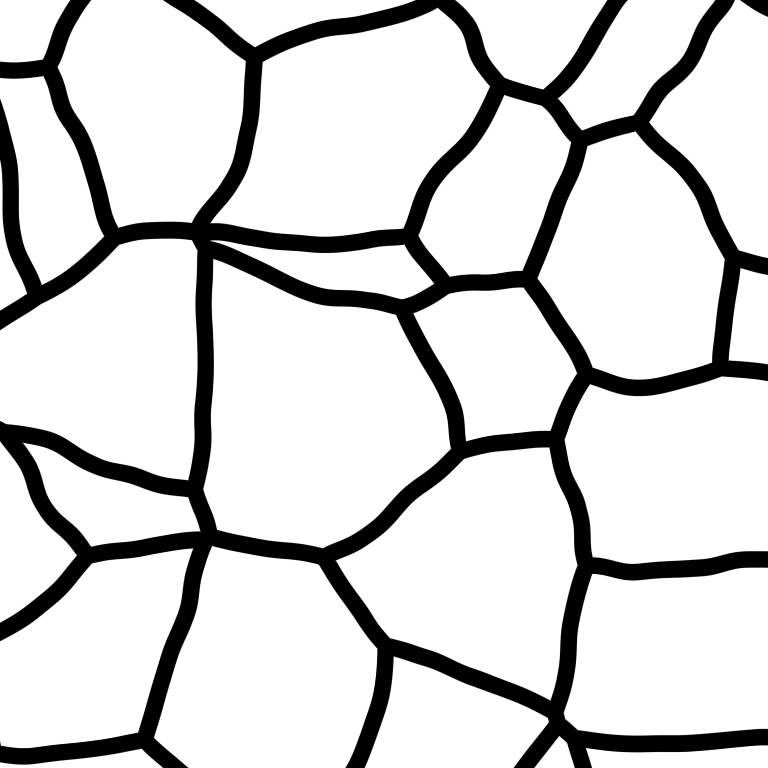
Reproduce this pattern procedurally as a Shadertoy shader.

```glsl
// Black grain boundaries of even width winding between irregular white cells.

// Three random values in 0..1 from a lattice point
vec3 hash32(vec2 p) {
    vec3 q = fract(p.xyx * vec3(0.1031, 0.1030, 0.0973));
    q += dot(q, q.yxz + 33.33);
    return fract((q.xxy + q.yzz) * q.zyx);
}

// Smooth two-component value noise in -0.5..0.5
vec2 noise2(vec2 p) {
    vec2 i = floor(p), f = fract(p);
    vec2 u = f * f * f * (f * (f * 6.0 - 15.0) + 10.0);
    vec2 low  = mix(hash32(i).xy, hash32(i + vec2(1, 0)).xy, u.x);
    vec2 high = mix(hash32(i + vec2(0, 1)).xy, hash32(i + vec2(1, 1)).xy, u.x);
    return mix(low, high, u.y) - 0.5;
}

// Canvas position to grid position: broad bends plus small kinks
vec2 warp(vec2 p) {
    vec2 bend = 0.060 * noise2(p * 5.0 + 23.7);
    vec2 kink = 0.015 * noise2(p * 14.0 + 71.3);
    return 4.0 * (p + bend + kink);
}

// Cell centre in xy, cell weight in z
vec3 site(vec2 cell) {
    vec3 h = hash32(cell + 41.0);
    return vec3(cell + h.xy, 0.3 * h.z);
}

// Weighted squared distance from a point to a site
float power(vec2 p, vec3 s) {
    vec2 d = p - s.xy;
    return dot(d, d) - s.z;
}

// Distance to the closest cell boundary, in canvas units
float boundaryDistance(vec2 p) {
    vec2 q = warp(p), base = floor(q);

    // Local stretch of the warp, used to keep the line width constant
    float e = 0.002;
    mat2 stretch = mat2(warp(p + vec2(e, 0)) - q, warp(p + vec2(0, e)) - q) / e;

    // Owner of this point
    vec3 owner = vec3(0);
    float nearest = 1e5;
    for (int y = -2; y <= 2; y++)
    for (int x = -2; x <= 2; x++) {
        vec3 s = site(base + vec2(x, y));
        float d = power(q, s);
        if (d < nearest) { nearest = d; owner = s; }
    }

    // Closest dividing line between the owner and any neighbour
    float edge = 1e5;
    for (int y = -3; y <= 3; y++)
    for (int x = -3; x <= 3; x++) {
        vec3 s = site(base + vec2(x, y));
        vec2 across = s.xy - owner.xy;
        float gap = length(across);
        if (gap > 0.001) {
            float d = 0.5 * (power(q, s) - nearest) / gap;
            edge = min(edge, d / length((across / gap) * stretch));
        }
    }
    return edge;
}

void mainImage(out vec4 fragColor, in vec2 fragCoord) {
    vec2 p = fragCoord / iResolution.y;
    float halfWidth = 0.0108;
    float soft = 0.7 / iResolution.y;
    float grain = smoothstep(-soft, soft, boundaryDistance(p) - halfWidth);
    fragColor = vec4(vec3(grain), 1.0);
}
```
